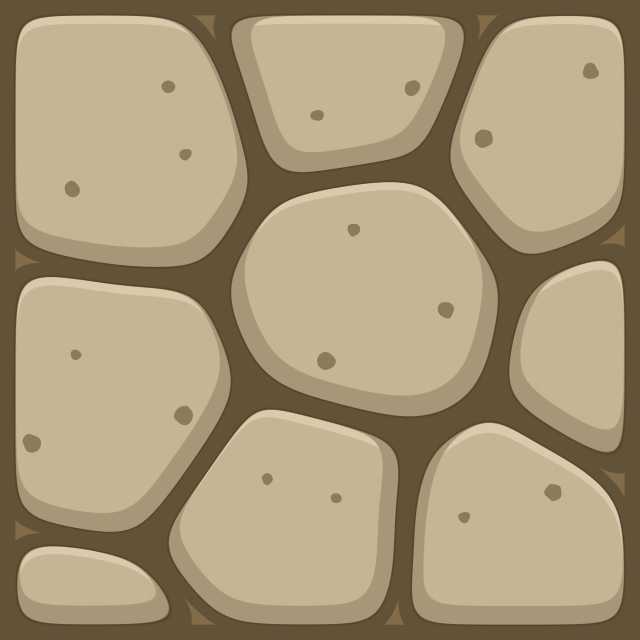
A three.js fragment shader for this texture:

```glsl
// Cartoon flagstone paving: rounded pale stones with bevels and pits in dark mortar.
varying vec2 vUv;

#define GAP 0.015      // half width of the joints
#define MARGIN 0.024   // mortar frame around the stones
#define FLARE 0.012    // extra joint width near the frame
#define ROUND 45.0     // corner sharpness
#define RIM 0.029      // shaded bevel width
#define LIGHT 0.013    // lit bevel width
#define WOBBLE 0.014   // waviness of the joints
#define PIT_SPREAD 0.11
#define PEBBLE_INSET 0.021
#define EDGE 0.0011    // half width of edge smoothing

const vec3 FACE = vec3(0.775, 0.71, 0.58);
const vec3 SHADE = vec3(0.66, 0.59, 0.47);
const vec3 HIGHLIGHT = vec3(0.86, 0.79, 0.67);
const vec3 PIT = vec3(0.55, 0.48, 0.36);
const vec3 MORTAR = vec3(0.38, 0.32, 0.22);
const vec3 CREVICE = vec3(0.33, 0.27, 0.17);
const vec3 PEBBLE = vec3(0.51, 0.425, 0.29);

vec2 hash2(vec2 p) {
  vec3 q = fract(p.xyx * vec3(0.1031, 0.1030, 0.0973));
  q += dot(q, q.yzx + 33.33);
  return fract((q.xx + q.yz) * q.zy);
}

float corner(vec2 cell, vec2 f, vec2 o) {
  return dot(hash2(cell + o) * 2.0 - 1.0, f - o);
}

float gradientNoise(vec2 p) {
  vec2 c = floor(p), f = fract(p);
  vec2 u = f * f * f * (f * (f * 6.0 - 15.0) + 10.0);
  vec2 e = vec2(1.0, 0.0);
  return mix(mix(corner(c, f, e.yy), corner(c, f, e.xy), u.x),
             mix(corner(c, f, e.yx), corner(c, f, e.xx), u.x), u.y);
}

float cover(float d) { return smoothstep(-EDGE, EDGE, d); }

float frameDistance(vec2 p) {
  vec2 d = 0.5 - abs(p - 0.5);
  return min(d.x, d.y) - MARGIN;
}

// Stone centres on a bent 3 x 3 lattice, numbered 0 to 8
vec2 site(float k) {
  float j = floor((k + 0.5) / 3.0), i = k - 3.0 * j;
  return vec2(0.12 + 0.04 * j + i * (0.34 + 0.08 * j * (2.0 - j)),
              -0.05 + 0.35 * i - 0.13 * i * i + j * (0.415 - 0.045 * i));
}

vec2 warp(vec2 p) {
  return p + WOBBLE * vec2(gradientNoise(p * 5.0 + 3.7), gradientNoise(p * 5.0 + 41.3));
}

// Adds one straight side; slope is the upward part of its outward normal
void addSide(inout vec3 sum, float d, float slope) {
  float rim = RIM * (1.0 - smoothstep(-0.3, 0.6, slope));
  float light = LIGHT * smoothstep(0.45, 0.8, slope);
  sum += exp(-ROUND * (d - vec3(0.0, rim, light)));
}

// Inside distances of stone k: outline, unshaded part, part below the highlight
vec3 stone(vec2 p, float k) {
  vec2 own = site(k), w = warp(p);
  float flare = FLARE * exp(-25.0 * max(frameDistance(p), 0.0));
  float inset = GAP - MARGIN;
  vec3 sum = vec3(0.0);
  for (int n = 0; n < 9; n++) {
    vec2 other = site(float(n)), away = other - own;
    if (dot(away, away) > 0.0001) {
      vec2 normal = normalize(away);
      addSide(sum, dot(0.5 * (own + other) - w, normal) - flare, normal.y);
    }
  }
  addSide(sum, p.x + inset, 0.5);
  addSide(sum, 1.0 - p.x + inset, 0.5);
  addSide(sum, p.y + inset, -1.0);
  addSide(sum, 1.0 - p.y + inset, 1.0);
  return -log(sum) / ROUND - GAP;
}

void main() {
  vec2 p = vUv, w = warp(p);

  // Nearest stone
  float id = 0.0, nearest = 9.0;
  for (int n = 0; n < 9; n++) {
    float d = distance(w, site(float(n)));
    if (d < nearest) { nearest = d; id = float(n); }
  }
  vec3 d = stone(p, id);

  // Stone face, bevels and pits
  vec3 face = FACE + 0.008 * gradientNoise(p * 50.0);
  for (int n = 0; n < 3; n++) {
    vec2 rnd = hash2(vec2(id * 7.0 + 2.0, float(n) + 5.0));
    float angle = 2.094 * (float(n) + 0.7 * rnd.x) + id * 1.9;
    vec2 pit = clamp(site(id), 0.09, 0.91)
             + PIT_SPREAD * (0.7 + 0.5 * rnd.y) * vec2(cos(angle), sin(angle));
    float radius = mix(0.008, 0.016, rnd.y * rnd.y);
    float away = length(p - pit) + 0.004 * gradientNoise(p * 70.0);
    float fits = step(radius + 0.008, stone(pit, id).y);
    face = mix(face, PIT, fits * cover(radius - away));
  }
  face = mix(HIGHLIGHT, face, cover(d.z));
  face = mix(SHADE, face, cover(d.y));

  // Mortar, with pebbles in the wide joints along the frame
  float frame = frameDistance(p);
  vec3 ground = mix(MORTAR, CREVICE, smoothstep(-0.004, -0.001, d.x));
  float pebble = min(-d.x - PEBBLE_INSET, min(frame, 0.07 - frame));
  ground = mix(ground, PEBBLE, cover(pebble));

  gl_FragColor = vec4(mix(ground, face, cover(d.x)), 1.0);
}
```
